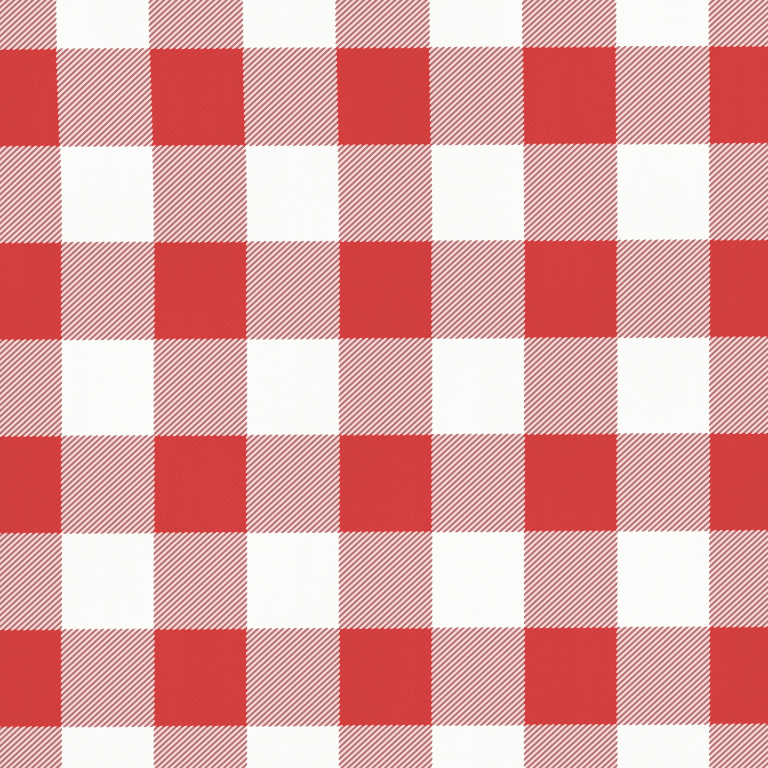
Give the GLSL for this pattern, as a Shadertoy shader.

```glsl
// Red and white buffalo check cloth with diagonal twill in the half-tone squares.

const vec3 WHITE = vec3(0.984, 0.984, 0.976);
const vec3 RED = vec3(0.825, 0.245, 0.245);
const vec3 TWILL_DARK = vec3(0.71, 0.455, 0.465);
const vec3 TWILL_LIGHT = vec3(0.985, 0.86, 0.85);

const vec2 CHECK_PERIOD = vec2(0.2411, 0.2520);
const vec2 BAND_CENTER = vec2(0.5020, 0.1178);
const vec2 BAND_HALF = vec2(0.0602, 0.0633);
const vec2 TWILL_PITCH = vec2(0.0081, 0.0074);  // spacing across and down
const float TOOTH_DEPTH = 0.0016;               // ragged edge of each band
const float ROW_TILT = 0.004;
const float CORNER_PULL = 0.008;                // cloth pulled at the upper left
const float GRAIN_SCALE = 300.0;
const float GRAIN = 0.018;
const float MOTTLE = 0.016;

float hash(vec2 p) {
    return fract(sin(dot(p, vec2(127.1, 311.7))) * 43758.5453);
}

float noise(vec2 p) {
    vec2 i = floor(p);
    vec2 f = fract(p);
    f = f * f * (3.0 - 2.0 * f);
    return mix(mix(hash(i), hash(i + vec2(1, 0)), f.x),
               mix(hash(i + vec2(0, 1)), hash(i + vec2(1, 1)), f.x), f.y);
}

// Gentle distortion of the laid-out cloth
vec2 drape(vec2 uv) {
    float pull = CORNER_PULL * (1.0 - uv.x) * smoothstep(0.7, 1.0, uv.y);
    return uv + vec2(pull, -ROW_TILT * (uv.x - 0.3));
}

// Coverage of the coloured columns (x) and rows (y)
vec2 bands(vec2 p, float tooth, float pixel) {
    vec2 offset = abs(fract((p - BAND_CENTER) / CHECK_PERIOD + 0.5) - 0.5) * CHECK_PERIOD;
    return smoothstep(-0.75 * pixel, 0.75 * pixel, BAND_HALF + tooth - offset);
}

void mainImage(out vec4 fragColor, in vec2 fragCoord) {
    vec2 uv = fragCoord / iResolution.xy;
    float pixel = 1.0 / min(iResolution.x, iResolution.y);
    vec2 p = drape(uv);

    // Diagonal threads, rising to the right
    float phase = p.x / TWILL_PITCH.x - p.y / TWILL_PITCH.y;
    float ridge = abs(fract(phase) - 0.5);
    float blur = 0.5 * pixel * length(1.0 / TWILL_PITCH) + 0.03;
    float thread = smoothstep(0.25 - blur, 0.25 + blur, ridge);
    vec3 twill = mix(TWILL_LIGHT, TWILL_DARK, thread);

    // Crossed bands: white, twill or solid red
    vec2 band = bands(p, TOOTH_DEPTH * (thread - 0.5), pixel);
    vec3 color = mix(mix(WHITE, twill, band.x), mix(twill, RED, band.x), band.y);

    // Weave grain, faint vertical streaks and soft mottling, strongest on dyed areas
    float dye = 0.25 + 0.375 * (band.x + band.y);
    float grain = noise(p * GRAIN_SCALE) - 0.5;
    float streak = noise(p * vec2(90.0, 6.0)) - 0.5;
    float mottle = noise(p * 7.0) - 0.5;
    color *= 1.0 + dye * (GRAIN * (grain + 0.5 * streak) + MOTTLE * mottle);

    // Shallow twill relief in the solid squares
    color += 0.012 * (0.5 - thread) * band.x * band.y;

    fragColor = vec4(clamp(color, 0.0, 1.0), 1.0);
}
```
